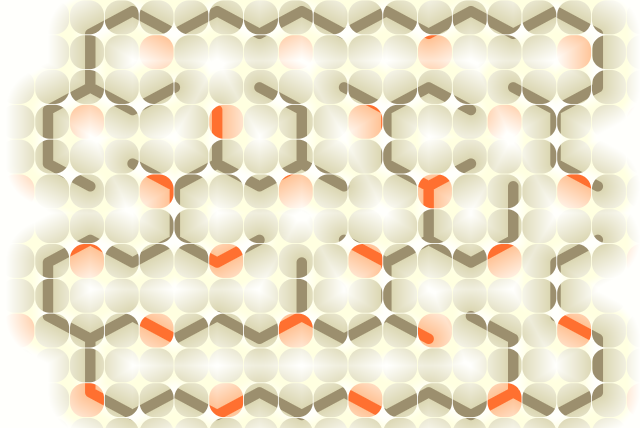
This pattern is drawn by a Shadertoy shader. Its source:

```glsl
// Hexagonal maze with soft glowing walls, seen through a grid of rounded tiles.
#define TILES_DOWN 12.3
#define TILE_HALF 0.488
#define TILE_RADIUS 0.42
#define MAZE_SIZE vec2(6.0, 5.0)
#define FIRST_CELL vec2(3.81, 1.742)
#define CELL_STEP vec2(2.431, 2.191)
#define SIDE_HALF 0.77
#define WALL_HALF 0.15
#define GLOW_REACH 1.22
#define EAST_CHANCE 0.5
#define GATE_ROW 2.0
#define SEED 7.0

const vec3 WHITE = vec3(1.0, 1.0, 0.99);
const vec3 CREAM = vec3(1.0, 1.0, 0.88);
const vec3 OLIVE_GLOW = vec3(0.84, 0.82, 0.66);
const vec3 OLIVE_WALL = vec3(0.61, 0.56, 0.43);
const vec3 ORANGE_GLOW = vec3(1.0, 0.73, 0.53);
const vec3 ORANGE_WALL = vec3(1.0, 0.44, 0.19);

float hash(vec2 p) {
    vec3 q = fract(vec3(p.xyx + SEED) * 0.1031);
    q += dot(q, q.yzx + 33.33);
    return fract((q.x + q.y) * q.z);
}

float segmentDistance(vec2 p, vec2 a, vec2 b) {
    vec2 ab = b - a;
    return length(p - a - ab * clamp(dot(p - a, ab) / dot(ab, ab), 0.0, 1.0));
}

float roundedBox(vec2 p, float halfSize, float radius) {
    vec2 q = abs(p) - halfSize + radius;
    return length(max(q, 0.0)) + min(max(q.x, q.y), 0.0) - radius;
}

bool insideMaze(vec2 cell) {
    return all(greaterThanEqual(cell, vec2(0.0))) && all(lessThan(cell, MAZE_SIZE));
}

// Directions: 0 east, 1 upper left, 2 upper right. Odd rows sit half a cell left.
vec2 neighbour(vec2 cell, int dir) {
    if (dir == 0) return cell + vec2(1.0, 0.0);
    return cell + vec2(float(dir - 1) - mod(cell.y, 2.0), -1.0);
}

// Each cell opens one passage, so every cell joins a single tree.
int passage(vec2 cell) {
    float h = hash(cell);
    int dir = h < EAST_CHANCE ? 0 : (h < 0.5 + 0.5 * EAST_CHANCE ? 1 : 2);
    for (int i = 0; i < 3; i++) {
        if (insideMaze(neighbour(cell, dir))) return dir;
        dir = (dir + 1) % 3;
    }
    return -1;
}

bool hasWall(vec2 cell, int dir) {
    bool here = insideMaze(cell);
    bool there = insideMaze(neighbour(cell, dir));
    if (here && there) return passage(cell) != dir;
    bool gate = dir == 0 && cell.y == GATE_ROW;
    return here != there && !gate;
}

float wallDistance(vec2 p) {
    float nearest = 1e3;
    float row = round((p.y - FIRST_CELL.y) / CELL_STEP.y);
    vec2 side = vec2(0.5 * CELL_STEP.x, -SIDE_HALF);
    vec2 peak = vec2(0.0, SIDE_HALF - CELL_STEP.y);
    for (int j = -1; j <= 1; j++) {
        float y = row + float(j);
        float shift = 0.5 * mod(y, 2.0);
        float column = round((p.x - FIRST_CELL.x) / CELL_STEP.x + shift);
        for (int i = -1; i <= 1; i++) {
            vec2 cell = vec2(column + float(i), y);
            vec2 q = p - FIRST_CELL - CELL_STEP * (cell - vec2(shift, 0.0));
            for (int dir = 0; dir < 3; dir++) {
                if (!hasWall(cell, dir)) continue;
                vec2 a = dir == 1 ? vec2(-side.x, side.y) : side;
                vec2 b = dir == 0 ? vec2(side.x, -side.y) : peak;
                nearest = min(nearest, segmentDistance(q, a, b));
            }
        }
    }
    return nearest;
}

// Orange tiles form a checkerboard on every second row and column.
bool isOrange(vec2 tile) {
    return mod(tile.y, 2.0) == 1.0 && mod(tile.x + tile.y, 4.0) == 1.0;
}

void mainImage(out vec4 fragColor, in vec2 fragCoord) {
    float pixel = TILES_DOWN / iResolution.y;
    vec2 p = vec2(fragCoord.x, iResolution.y - fragCoord.y) * pixel;
    vec2 tile = floor(p);
    bool orange = isOrange(tile);

    float d = wallDistance(p);
    float glow = clamp(1.0 - d / GLOW_REACH, 0.0, 1.0);

    // Cream gaps, bleached beside the walls
    vec3 gap = mix(WHITE, CREAM, smoothstep(0.0, 0.35, glow) * smoothstep(1.0, 0.55, glow));

    // Tile face: soft halo, then the wall on top
    vec3 face = mix(WHITE, orange ? ORANGE_GLOW : OLIVE_GLOW, glow);
    float wall = clamp(0.5 - (d - WALL_HALF) / pixel, 0.0, 1.0);
    face = mix(face, orange ? ORANGE_WALL : OLIVE_WALL, wall);

    float box = roundedBox(p - tile - 0.5, TILE_HALF, TILE_RADIUS);
    float mask = clamp(0.5 - box / pixel, 0.0, 1.0);
    fragColor = vec4(mix(gap, face, mask), 1.0);
}
```
